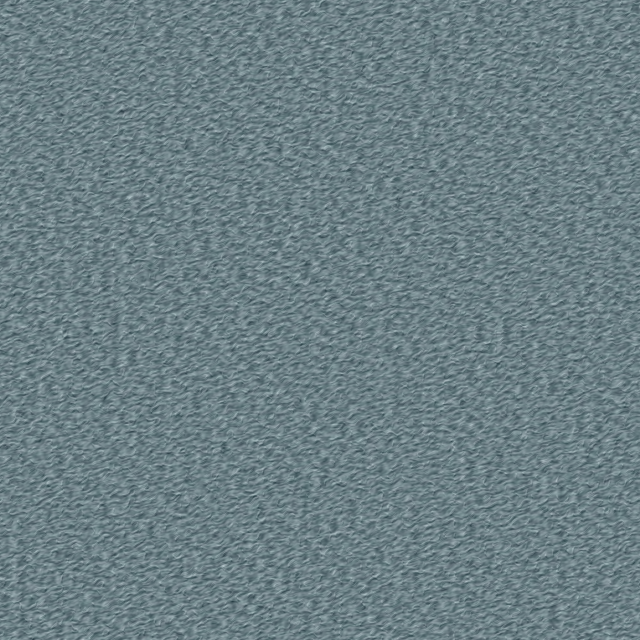
Reproduce this texture procedurally as a Shadertoy shader.

```glsl
const vec3 BASE_COLOR = vec3(0.420, 0.498, 0.521);
const vec3 TONE_COLOR = vec3(1.03, 1.0, 0.98);
const vec3 TINT_COLOR = vec3(-0.6, 0.5, 0.0);
const float CONTRAST = 0.275;
const float TINT_AMOUNT = 0.025;
const float SLOPE = 0.25;                     // rise of the fibres to the right
const vec2 FLECK_SCALE = vec2(70.0, 205.0);   // cells across the canvas
const vec2 GRAIN_SCALE = vec2(150.0, 290.0);
const vec2 CREST_SCALE = vec2(62.0, 145.0);
const vec2 WARP_SCALE = vec2(60.0, 75.0);
const float WARP_AMOUNT = 0.0035;
const float CREST_WIDTH = 0.13;
const vec2 SHADOW_OFFSET = vec2(-0.001, 0.0035);
const int SAMPLES = 2;                        // per axis, for smooth edges

float hash(vec2 cell) {
    vec3 p = fract(vec3(cell.xyx) * 0.1031);
    p += dot(p, p.yzx + 33.33);
    return fract((p.x + p.y) * p.z);
}

float gradientDot(vec2 cell, vec2 offset) {
    float angle = 6.2832 * hash(cell);
    return dot(vec2(cos(angle), sin(angle)), offset);
}

// Signed gradient noise
float noise(vec2 p) {
    vec2 cell = floor(p);
    vec2 f = p - cell;
    vec2 w = f * f * f * (f * (f * 6.0 - 15.0) + 10.0);
    vec2 e = vec2(1.0, 0.0);
    float low = mix(gradientDot(cell, f), gradientDot(cell + e, f - e), w.x);
    float high = mix(gradientDot(cell + e.yx, f - e.yx),
                     gradientDot(cell + e.xx, f - e.xx), w.x);
    return mix(low, high, w.y);
}

// Thin broken thread along the zero line of the noise
float crest(vec2 p) {
    float line = abs(noise(p * CREST_SCALE + 71.0));
    float gaps = smoothstep(-0.15, 0.15, noise(p * CREST_SCALE * 0.9 + 137.0));
    return gaps * (1.0 - smoothstep(0.0, CREST_WIDTH, line));
}

vec3 fabric(vec2 uv) {
    // Slightly wavy, slanted fibre direction
    vec2 p = vec2(uv.x, uv.y - SLOPE * uv.x);
    p.y += WARP_AMOUNT * noise(uv * WARP_SCALE + 19.0);

    // Flecks with soft-edged plateaus, and fine grain
    float fleck = noise(p * FLECK_SCALE + 5.0);
    float tone = 0.55 * fleck + 0.18 * (smoothstep(-0.2, 0.2, fleck) - 0.5);
    tone += 0.5 * noise(p * GRAIN_SCALE + 43.0);

    // Lit threads with a shadow below
    tone += 0.42 * crest(p) - 0.36 * crest(p + SHADOW_OFFSET);

    float tint = noise(p * FLECK_SCALE * 0.7 + 307.0);
    return BASE_COLOR + CONTRAST * tone * TONE_COLOR
         + TINT_AMOUNT * tint * TINT_COLOR;
}

void mainImage(out vec4 fragColor, in vec2 fragCoord) {
    vec3 color = vec3(0.0);
    for (int y = 0; y < SAMPLES; y++) {
        for (int x = 0; x < SAMPLES; x++) {
            vec2 jitter = (vec2(x, y) + 0.5) / float(SAMPLES) - 0.5;
            color += fabric((fragCoord + jitter) / iResolution.y);
        }
    }
    fragColor = vec4(color / float(SAMPLES * SAMPLES), 1.0);
}
```
